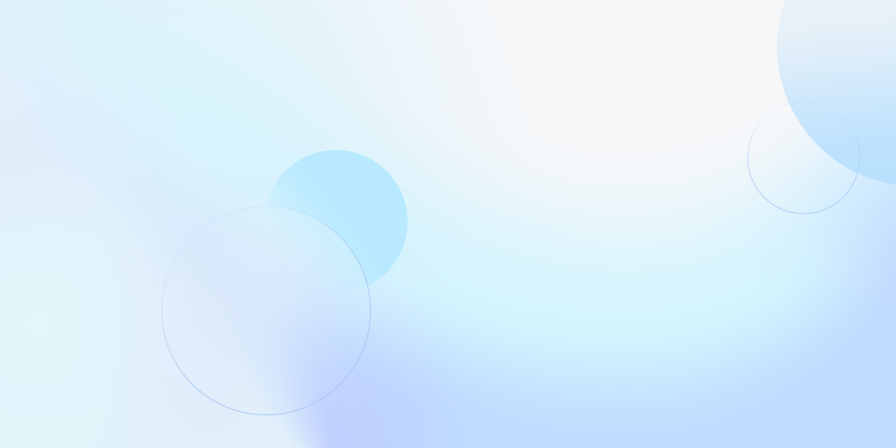
A WebGL 2 fragment shader for this background:

```glsl
#version 300 es
precision highp float;
// Soft pastel backdrop: a pale wash, a bowl of cyan and blue rising at the
// lower right, and a lavender fold, built from smooth gradients and glows.
// Two tinted discs and two hairline rings from distance functions lie on top.
uniform vec2 u_resolution;
out vec4 fragColor;

const vec3 ICE      = vec3(0.890, 0.948, 0.980);
const vec3 WHITE    = vec3(0.965, 0.970, 0.978);
const vec3 MINT     = vec3(0.885, 0.965, 0.985);
const vec3 MIST     = vec3(0.878, 0.922, 0.983);
const vec3 CYAN     = vec3(0.830, 0.958, 0.995);
const vec3 BLUE     = vec3(0.750, 0.867, 1.000);
const vec3 LAVENDER = vec3(0.745, 0.800, 1.000);
const vec3 SKY      = vec3(0.725, 0.915, 0.995);
const vec3 LINE     = vec3(0.640, 0.770, 0.950);

// Gaussian falloff around a centre, with separate radii per axis.
float glow(vec2 p, vec2 centre, vec2 radii) {
  vec2 q = (p - centre) / radii;
  return exp(-dot(q, q));
}

float circleDistance(vec2 p, vec2 centre, float radius) {
  return length(p - centre) - radius;
}

// Antialiased coverage of the inside of a shape.
float fill(float dist, float pixel) {
  return 1.0 - smoothstep(-0.5 * pixel, 0.5 * pixel, dist);
}

// Antialiased thin outline whose strength stays constant at any size.
float hairline(float dist, float width, float pixel) {
  float span = max(width, pixel);
  return (1.0 - smoothstep(0.0, span, abs(dist))) * width / span;
}

// Position along a direction, remapped to 0..1 between two offsets.
float ramp(vec2 p, vec2 centre, vec2 direction, float start, float end) {
  return smoothstep(start, end, dot(p - centre, normalize(direction)));
}

vec3 backdrop(vec2 p) {
  // Pale wash, whiter toward the upper right
  vec3 color = mix(ICE, WHITE, smoothstep(0.45, 1.20, p.x - 0.35 * (1.0 - p.y)));
  color = mix(color, MINT, 0.7 * glow(p, vec2(0.50, 0.80), vec2(0.32, 0.22)));
  color = mix(color, MINT, 0.9 * glow(p, vec2(0.10, 0.28), vec2(0.28, 0.26)));
  color = mix(color, MIST, 0.6 * glow(p, vec2(0.02, 0.66), vec2(0.32, 0.15)));
  color = mix(color, MIST, 0.9 * glow(p, vec2(0.46, 0.28), vec2(0.17, 0.32)));

  // Bowl of cyan and blue, bounded on the left by a slanted fold
  float across = p.x - 1.4;
  float rise = p.y - (across < 0.0 ? 0.4 : 0.8) * across * across;
  float foldWidth = 0.06 + 0.4 * p.y;
  float fold = smoothstep(-foldWidth, foldWidth, p.x - 0.70 + 0.5 * p.y);
  vec3 bowl = mix(color, CYAN, 1.0 - smoothstep(0.26, 0.70, rise));
  bowl = mix(bowl, BLUE, 1.0 - smoothstep(0.0, 0.30, rise));
  bowl = mix(bowl, LAVENDER, 0.45 * glow(p, vec2(2.04, 0.48), vec2(0.20, 0.18)));
  bowl = mix(bowl, LAVENDER, 0.85 * glow(p, vec2(0.74, 0.02), vec2(0.22, 0.22)));
  bowl = mix(bowl, MIST, 0.65 * glow(p, vec2(0.58, 0.36), vec2(0.20, 0.20)));
  return mix(color, bowl, fold);
}

void main() {
  vec2 p = gl_FragCoord.xy / u_resolution.y;
  float pixel = 1.0 / u_resolution.y;
  vec3 color = backdrop(p);

  // Sky disc, fading toward the lower left and veiled by the large ring
  vec2 discCentre = vec2(0.750, 0.505);
  vec2 ringCentre = vec2(0.594, 0.307);
  float disc = fill(circleDistance(p, discCentre, 0.160), pixel);
  float ring = circleDistance(p, ringCentre, 0.233);
  float fade = ramp(p, discCentre, vec2(1.0, 0.75), -0.15, 0.03);
  float veil = mix(1.0, 0.45, fill(ring, pixel));
  color = mix(color, SKY, disc * fade * veil);

  // Large ring, faint at the upper left
  float ringFade = ramp(p, ringCentre, vec2(0.6, -0.8), -0.25, 0.10);
  color = mix(color, LINE, hairline(ring, 0.003, pixel) * mix(0.12, 0.60, ringFade));

  // Corner disc, deepening downward
  vec2 cornerCentre = vec2(2.047, 0.896);
  float corner = fill(circleDistance(p, cornerCentre, 0.3125), pixel);
  float depth = ramp(p, cornerCentre, vec2(0.1, -1.0), -0.16, 0.30);
  vec3 cornerColor = mix(vec3(0.925, 0.950, 0.970), vec3(0.725, 0.880, 0.995), depth);
  color = mix(color, cornerColor, corner);

  // Small ring, faint at the top
  vec2 smallCentre = vec2(1.794, 0.648);
  float smallRing = circleDistance(p, smallCentre, 0.125);
  float smallFade = ramp(p, smallCentre, vec2(0.0, -1.0), -0.12, 0.08);
  color = mix(color, LINE, hairline(smallRing, 0.003, pixel) * mix(0.08, 0.55, smallFade));

  fragColor = vec4(color, 1.0);
}
```
